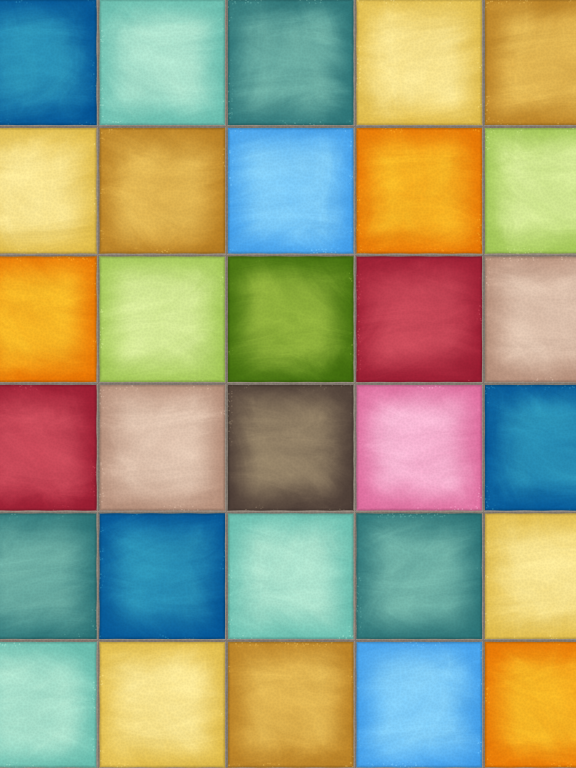
This pattern is drawn by a Shadertoy shader. Its source:

```glsl
// A wall of square glazed tiles in thirteen colours, laid in a diagonal sequence.
// Each tile blends from a pale centre to a deep rim, mottled by layered sines;
// cellular noise adds grain and pale scuffs near the rim, with thin grout between.

const vec3 CENTRE[13] = vec3[13](
    vec3(.16, .56, .71), vec3(.66, .88, .80), vec3(.42, .68, .64), vec3(.97, .89, .56),
    vec3(.88, .71, .32), vec3(.50, .80, .97), vec3(.96, .70, .14), vec3(.83, .91, .58),
    vec3(.54, .67, .22), vec3(.78, .28, .34), vec3(.87, .76, .68), vec3(.56, .49, .39),
    vec3(.96, .69, .81));

const vec3 RIM[13] = vec3[13](
    vec3(.02, .34, .59), vec3(.42, .75, .69), vec3(.18, .46, .47), vec3(.88, .74, .30),
    vec3(.73, .51, .15), vec3(.27, .63, .92), vec3(.91, .47, .02), vec3(.64, .78, .34),
    vec3(.27, .44, .06), vec3(.61, .12, .20), vec3(.71, .56, .48), vec3(.31, .25, .22),
    vec3(.87, .43, .62));

vec2 hash2(vec2 p) {
    vec3 h = fract(p.xyx * vec3(.1031, .1030, .0973));
    h += dot(h, h.yzx + 33.33);
    return fract((h.xx + h.yz) * h.zy);
}

// Distance to the nearest scattered point
float cellular(vec2 p) {
    vec2 base = floor(p), f = fract(p);
    float nearest = 2.0;
    for (int y = -1; y <= 1; y++)
        for (int x = -1; x <= 1; x++) {
            vec2 offset = vec2(x, y);
            nearest = min(nearest, length(offset + hash2(base + offset + 200.0) - f));
        }
    return nearest;
}

// Layered, warped sines, roughly -1 to 1
float clouds(vec2 p) {
    float sum = 0.0, amplitude = .55;
    for (int i = 0; i < 5; i++) {
        p = mat2(1.5, 1.1, -1.1, 1.5) * p + 1.1 * sin(p.yx * 1.2 + float(i) * 2.1);
        sum += amplitude * sin(p.x) * cos(p.y);
        amplitude *= .65;
    }
    return sum;
}

// Colours step by one along a row and by three per row downwards
int glazeIndex(ivec2 tile) {
    if (tile.x < 0 && tile.y < 2) return tile.y + 1;
    return (tile.x + 1 + 3 * (5 - tile.y) + 39) % 13;
}

void mainImage(out vec4 fragColor, in vec2 fragCoord) {
    // Square grid measured in canvas heights
    float pitch = .1673;
    vec2 p = (fragCoord / iResolution.y - vec2(.1276, -.0012)) / pitch;
    float pixel = 1.0 / (iResolution.y * pitch);
    vec2 tile = floor(p), q = fract(p) - .5;
    vec2 seed = hash2(tile + 17.0) * 40.0;

    // Mottling: broad blotches and flatter brushed streaks
    float blotch = clouds(q * 2.6 + seed);
    float streak = clouds(q * vec2(3.0, 9.0) + seed.yx);
    float grain = cellular(p * 48.0) - .45;

    // Uneven deep rim around a pale middle
    vec2 inset = .5 - abs(q);
    vec2 fade = smoothstep(-.04, .30, inset + .025 * blotch + .012 * streak);
    float pale = fade.x * fade.y;
    pale += (.13 * blotch + .09 * streak) * (.35 + .65 * pale) + .06 * (q.y - q.x);
    int glaze = glazeIndex(ivec2(tile));
    vec3 color = mix(RIM[glaze], CENTRE[glaze], clamp(pale, -.15, 1.15));
    color *= 1.0 + .055 * grain + .018 * streak;

    // Scuffs near the rim and a narrow dark edge
    float edge = min(inset.x, inset.y);
    float scuff = smoothstep(.32, .08, cellular(p * 30.0 + 9.0));
    scuff *= smoothstep(.07, .02, edge) * smoothstep(.05, .5, blotch + .5 * streak);
    color = mix(color, CENTRE[glaze] + .08, .4 * scuff);
    color *= 1.0 - .16 * smoothstep(.035, .011, edge);

    // Grout with a soft shade on its lower and right sides
    float groutHalf = .0115 + .0012 * sin(p.x * 23.0 + 2.0 * sin(p.y * 17.0));
    float grout = 1.0 - smoothstep(groutHalf - .6 * pixel, groutHalf + .6 * pixel, edge);
    float side = edge == inset.x ? sign(q.x) : -sign(q.y);
    vec3 groutColor = vec3(.54, .50, .46) * (1.0 + .07 * side + .12 * grain);
    fragColor = vec4(clamp(mix(color, groutColor, grout), 0.0, 1.0), 1.0);
}
```
